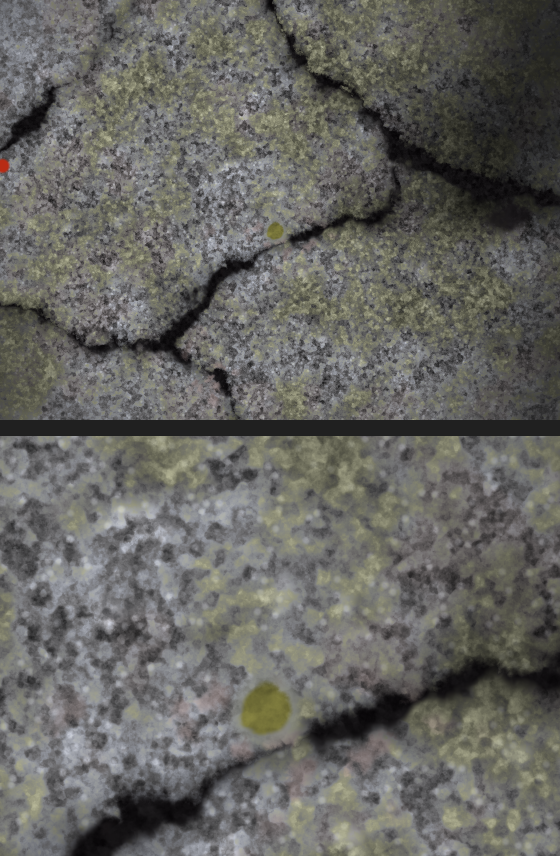
Top: the whole. Bottom: its middle third, enlarged.
Reproduce this texture procedurally as a Shadertoy shader.

```glsl
// Boulders under water, covered with pale crust and olive algae, parted by
// dark cracks. Cracks are tapered polylines bent by noise; crust, algae and
// grit come from layers of one smooth cellular noise.
#define PATCH_SCALE 5.0
#define MOTTLE_SCALE 22.0
#define GRIT_SCALE 105.0
#define CRUST_LIGHT 0.475
#define GRIT_CONTRAST 0.70
#define MOSS_EDGE 0.55
#define CRACK_BEND 0.055
#define GREY_TINT vec3(0.995, 0.99, 1.01)
#define PALE_TINT vec3(0.98, 1.0, 1.055)
#define MOSS_TINT vec3(0.80, 0.80, 0.665)
#define CRACK_COLOR vec3(0.065, 0.058, 0.065)
#define PINK vec3(0.57, 0.50, 0.49)

// Crack paths: x, y, half width
const vec3 UPPER[8] = vec3[8](vec3(.64, 1.02, .003), vec3(.67, .93, .009),
    vec3(.71, .86, .007), vec3(.79, .79, .008), vec3(.90, .72, .001),
    vec3(.955, .63, .020), vec3(1.11, .57, .026), vec3(1.36, .52, .014));
const vec3 MIDDLE[8] = vec3[8](vec3(.95, .60, .002), vec3(.92, .50, .005),
    vec3(.76, .45, .010), vec3(.62, .40, -.003), vec3(.52, .35, .016),
    vec3(.47, .26, .013), vec3(.40, .19, .014), vec3(.28, .18, .002));
const vec3 LEFT[8] = vec3[8](vec3(-.02, .62, .001), vec3(.03, .67, .010),
    vec3(.09, .73, .016), vec3(.13, .77, .004), vec3(.19, .82, -.006),
    vec3(.24, .89, -.008), vec3(.29, .96, -.007), vec3(.33, 1.02, -.006));
const vec3 LOWER[8] = vec3[8](vec3(-.02, .28, -.002), vec3(.08, .265, .006),
    vec3(.13, .22, -.002), vec3(.22, .18, .001), vec3(.40, .19, .011),
    vec3(.46, .14, -.001), vec3(.53, .10, .010), vec3(.57, -.02, -.002));

vec3 hash3(vec2 c) {
    vec3 q = fract(vec3(c.xyx) * vec3(.1031, .1030, .0973));
    q += dot(q, q.yxz + 33.33);
    return fract((q.xxy + q.yzz) * q.zyx);
}

// Smooth cellular noise: random cell values blended by distance
float cells(vec2 p) {
    vec2 c = floor(p), f = p - c;
    float sum = 0.0, weight = 0.0;
    for (int y = -1; y <= 1; y++)
    for (int x = -1; x <= 1; x++) {
        vec2 g = vec2(x, y);
        vec3 h = hash3(c + g);
        vec2 r = g + h.xy - f;
        float k = exp(-7.0 * dot(r, r));
        sum += k * h.z;
        weight += k;
    }
    return sum / weight;
}

float layers(vec2 p) {
    float sum = 0.0, amp = 0.52;
    for (int i = 0; i < 4; i++) {
        sum += amp * cells(p);
        p = mat2(1.6, 1.2, -1.2, 1.6) * p + 17.3;
        amp *= 0.52;
    }
    return sum / 1.004;
}

// Scattered round spots, present in the given share of cells
float spots(vec2 p, float share) {
    vec2 c = floor(p), f = p - c;
    float cover = 0.0;
    for (int y = -1; y <= 1; y++)
    for (int x = -1; x <= 1; x++) {
        vec2 g = vec2(x, y);
        vec3 h = hash3(c + g + 71.0);
        float r = length(g + h.xy - f);
        cover = max(cover, step(h.z, share) * (1.0 - smoothstep(.15, .6, r)));
    }
    return cover;
}

float crack(vec2 p, vec3 path[8]) {
    float d = 9.0;
    for (int i = 0; i < 7; i++) {
        vec2 a = p - path[i].xy, b = path[i + 1].xy - path[i].xy;
        float t = clamp(dot(a, b) / dot(b, b), 0.0, 1.0);
        d = min(d, length(a - b * t) - mix(path[i].z, path[i + 1].z, t));
    }
    return d;
}

float zone(vec2 p, vec2 center, vec2 radius) {
    vec2 v = (p - center) / radius;
    return exp(-dot(v, v));
}

void mainImage(out vec4 fragColor, in vec2 fragCoord) {
    vec2 p = fragCoord / iResolution.y;
    float edge = length((p - vec2(.67, .5)) / vec2(.78, .62));
    float focus = 1.0 - 0.5 * smoothstep(.6, 1.25, edge);

    // Noise layers
    float broad = layers(p * PATCH_SCALE + 3.0);
    float mottle = layers(p * MOTTLE_SCALE + 40.0);
    float grit = layers(p * GRIT_SCALE + 90.0);

    // Cracks with ragged borders and uneven width
    vec2 bend = vec2(layers(p * 14.0 + 60.0), layers(p * 14.0 + 25.0)) - 0.5;
    vec2 q = p + CRACK_BEND * bend + 0.014 * (grit - 0.5);
    float d = min(min(crack(q, UPPER), crack(q, MIDDLE)),
                  min(crack(q, LEFT), crack(q, LOWER)));
    d += 0.03 * (mottle - 0.5);

    // Crust and algae
    float pale = zone(p, vec2(.76, .37), vec2(.26, .10))
               + zone(p, vec2(.56, .68), vec2(.30, .12))
               + zone(p, vec2(.04, .92), vec2(.20, .16));
    float green = zone(p, vec2(1.15, .82), vec2(.35, .25))
                + zone(p, vec2(.25, .42), vec2(.25, .28))
                + zone(p, vec2(.55, .90), vec2(.22, .12))
                + zone(p, vec2(.92, .30), vec2(.16, .12));
    float growth = broad + 0.8 * (mottle - 0.5) + 0.7 * (grit - 0.5)
                 + 0.10 * green - 0.12 * pale - 0.10 * zone(p, vec2(.2, .05), vec2(.4, .14));
    float moss = smoothstep(MOSS_EDGE - .17, MOSS_EDGE + .20, growth);
    float tone = CRUST_LIGHT + 0.05 * pale + 0.35 * (mottle - 0.5)
               + GRIT_CONTRAST * focus * (grit - 0.5);
    vec3 crust = mix(GREY_TINT, PALE_TINT, smoothstep(.42, .58, tone));
    crust *= mix(vec3(1), vec3(1.025, .985, .97), smoothstep(.5, .65, layers(p * 9.0)));
    vec3 col = tone * mix(crust, MOSS_TINT, moss);

    // White flecks and larger pale scabs
    float fleck = spots(p * 140.0, .12) * 0.14 + spots(q * 34.0, .05) * 0.14;
    col += fleck * focus * (1.0 - 0.4 * moss) * PALE_TINT;

    // Pink nodules beside the middle crack
    float nearCrack = zone(p, vec2(.64, .42), vec2(.20, .08))
                    + zone(p, vec2(.50, .12), vec2(.08, .12));
    float nodule = spots(q * 38.0 + 9.0, .25) * smoothstep(.3, .7, nearCrack);

    // Shadows of the overhang, the frame and the crack sides
    float shade = 1.0 - 0.64 * zone(p, vec2(1.22, .67), vec2(.29, .16));
    shade *= 1.0 - 0.60 * zone(p, vec2(1.34, .90), vec2(.28, .20));
    shade *= 1.0 - 0.50 * zone(p, vec2(1.20, .50), vec2(.26, .07));
    shade *= 1.0 - 0.35 * zone(p, vec2(1.36, .18), vec2(.24, .30));
    shade *= 1.0 - 0.28 * smoothstep(.7, 1.35, edge);
    shade *= 0.72 + 0.28 * smoothstep(0.0, .045, d);
    col *= shade;
    col = mix(CRACK_COLOR + 0.12 * (grit - 0.5), col, smoothstep(-.006, .010, d));
    col = mix(col, PINK * (0.75 + 0.5 * grit), 0.6 * nodule);

    // Yellow polyp with pale rim, red sponge, dark urchin
    float polyp = length(p - vec2(.656, .45) + 0.3 * (q - p));
    col = mix(col, vec3(.54, .55, .52), 0.7 * (1.0 - smoothstep(.022, .034, polyp)));
    col = mix(col, vec3(.43, .42, .21) * (0.55 + 0.5 * mottle + 0.4 * grit),
              1.0 - smoothstep(.017, .023, polyp));
    float sponge = length(p - vec2(.006, .605));
    col = mix(col, vec3(.72, .17, .08), 1.0 - smoothstep(.012, .020, sponge));
    float urchin = length((q - vec2(1.207, .488)) * vec2(1, 1.6));
    col = mix(col, vec3(.08, .07, .08), 0.8 * (1.0 - smoothstep(.03, .06, urchin)));

    fragColor = vec4(clamp(col, 0.0, 1.0), 1.0);
}
```
